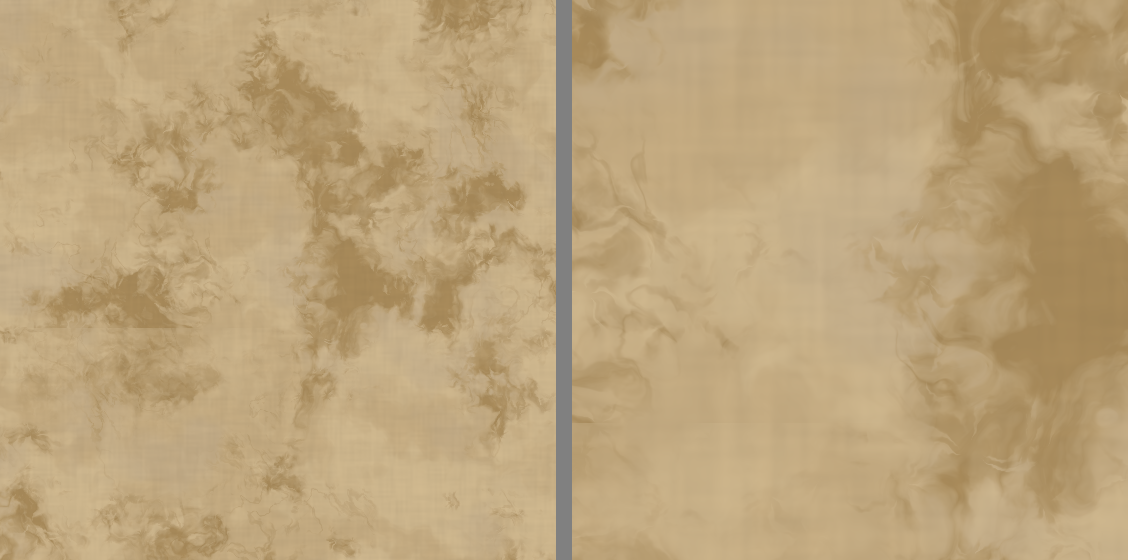
Left: the whole. Right: its middle third, enlarged.
A Shadertoy shader for this texture:

```glsl
// Tan tie-dyed cotton: soft brown stains in loose columns, feathered tufts, fine twigs and faint weave.

const vec3 CREAM = vec3(0.797, 0.707, 0.547);
const vec3 SAND  = vec3(0.755, 0.657, 0.495);
const vec3 TAN   = vec3(0.710, 0.608, 0.438);
const vec3 BROWN = vec3(0.662, 0.550, 0.368);
const vec3 GREY  = vec3(0.735, 0.655, 0.535);

const float STAIN_SCALE    = 6.5;
const float COLUMN_SPACING = 0.285;
const float COLUMN_PULL    = 0.085;
const float TUFT_CELL      = 0.085;
const float TUFT_PULL      = 0.15;
const float SPRIG_PULL     = 0.10;
const float DYE_START      = 0.02;
const float DYE_FULL       = 0.36;
const float TWIG_STRENGTH  = 0.30;
const float SEAM_STRENGTH  = 0.55;
const float WEAVE_STRENGTH = 0.085;

float hash(vec2 p) {
    vec3 q = fract(vec3(p.xyx) * 0.1031);
    q += dot(q, q.yzx + 33.33);
    return fract((q.x + q.y) * q.z);
}

float noise(vec2 p) {
    vec2 cell = floor(p), f = fract(p);
    f = f * f * (3.0 - 2.0 * f);
    float low = mix(hash(cell), hash(cell + vec2(1, 0)), f.x);
    float high = mix(hash(cell + vec2(0, 1)), hash(cell + vec2(1, 1)), f.x);
    return mix(low, high, f.y);
}

float fbm(vec2 p) {
    float sum = 0.0, amp = 0.5;
    for (int i = 0; i < 5; i++) {
        sum += amp * noise(p);
        p = mat2(0.8, 0.6, -0.6, 0.8) * p * 2.03 + 17.3;
        amp *= 0.5;
    }
    return sum / 0.96875;
}

// Scattered bursts whose ray lengths vary with direction
float tufts(vec2 p, float size) {
    vec2 home = floor(p / size);
    float cover = 0.0;
    for (int y = -1; y <= 1; y++)
    for (int x = -1; x <= 1; x++) {
        vec2 cell = home + vec2(x, y);
        float seed = hash(cell + 71.0);
        vec2 jitter = 0.15 + 0.7 * vec2(hash(cell + 5.0), hash(cell + 29.0));
        vec2 d = p - (cell + jitter) * size;
        float r = length(d);
        vec2 dir = d / max(r, 1e-4);
        float ray = noise(dir * 4.0 + seed * 90.0 + 10.0);
        float reach = size * mix(0.5, 0.85, seed) * (0.15 + 1.05 * ray);
        float burst = 1.0 - smoothstep(0.35, 1.08, r / reach);
        cover = max(cover, burst * step(0.35, seed));
    }
    return cover;
}

// Thin broken lines that run down to the right
float twigs(vec2 p, vec2 warp) {
    vec2 q = vec2(p.x + p.y, p.x - p.y) * vec2(24.0, 14.0) + warp * 5.0;
    float line = 1.0 - smoothstep(0.0, 0.07, abs(fbm(q) - 0.5));
    return line * smoothstep(0.60, 0.78, noise(p * 11.0 + 31.0));
}

// Dye depth: 0 is bare cloth, 1 is full brown
float dyeTone(vec2 p) {
    vec2 warp = vec2(fbm(p * 8.0 + 3.0), fbm(p * 8.0 + 47.0)) - 0.5;
    vec2 curl = vec2(fbm(p * 30.0 + 8.0), fbm(p * 30.0 + 63.0)) - 0.5;
    float column = COLUMN_PULL * cos(6.28318 * (p.x + 0.1 * warp.x) / COLUMN_SPACING);
    float ridge = 1.0 - abs(2.0 * fbm(p * 24.0 + warp * 7.0) - 1.0);
    float growth = fbm(p * STAIN_SCALE + warp * 1.2 + 12.0) - 0.5 + column;
    vec2 bent = p + 0.04 * curl + 0.03 * warp;
    growth += TUFT_PULL * tufts(bent, TUFT_CELL);
    growth += SPRIG_PULL * tufts(bent + 0.37, TUFT_CELL * 0.5);
    growth += 0.20 * (ridge - 0.8);
    float mottle = fbm(p * 22.0 + warp * 6.0 + 55.0);
    float dye = smoothstep(DYE_START, DYE_FULL, growth) * (0.55 + 0.8 * mottle);
    float wash = 0.32 * smoothstep(0.36, 0.70, fbm(p * 9.0 + warp * 3.0 + 80.0));
    float crease = (0.07 + 0.45 * dye) * (ridge - 0.8);
    return wash + 0.85 * dye + crease + TWIG_STRENGTH * twigs(p, warp);
}

// Patches with one crisp edge that fade out on the other sides
float patchMask(vec2 p) {
    float lower = step(p.y, 0.415) * smoothstep(0.15, 0.40, p.y)
                * smoothstep(0.02, 0.04, p.x) * (1.0 - smoothstep(0.40, 0.53, p.x));
    float upper = step(0.535, p.x) * (1.0 - smoothstep(0.56, 0.66, p.x))
                * smoothstep(0.935, 0.95, p.y);
    return SEAM_STRENGTH * max(lower, upper);
}

// Slubby threads in both directions
float weave(vec2 p) {
    float across = noise(p * vec2(32.0, 230.0)) + noise(p * vec2(14.0, 90.0) + 40.0);
    float along = noise(p * vec2(230.0, 32.0) + 20.0) + noise(p * vec2(90.0, 14.0) + 90.0);
    return 0.25 * (across + along) - 0.5;
}

void mainImage(out vec4 fragColor, in vec2 fragCoord) {
    vec2 p = fragCoord / iResolution.y;
    float tone = mix(dyeTone(p), dyeTone(p + vec2(0.06, 0.155)), patchMask(p));
    tone = 3.0 * clamp(tone, 0.0, 1.1);

    // Colour ramp from bare cloth to dye
    vec3 color = mix(CREAM, SAND, clamp(tone, 0.0, 1.0));
    color = mix(color, TAN, clamp(tone - 1.0, 0.0, 1.0));
    color = mix(color, BROWN, clamp(tone - 2.0, 0.0, 1.3));

    // Cool shadows on the pale cloth, then the threads
    float shade = smoothstep(0.55, 0.72, fbm(p * 6.0 + 140.0));
    color = mix(color, GREY, 0.45 * shade * (1.0 - smoothstep(0.8, 2.0, tone)));
    color *= 1.0 + WEAVE_STRENGTH * weave(p);
    fragColor = vec4(color, 1.0);
}
```
